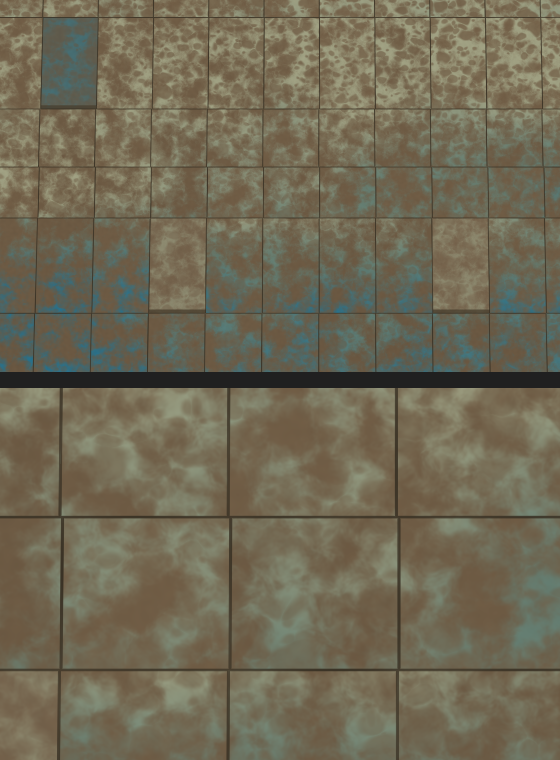
Top, the full canvas; bottom, a detail of the centre.
Give the GLSL for this texture, as a WebGL 1 fragment shader.

```glsl
precision highp float;
// Weathered wall of metal panels: six uneven rows of tall plates, narrowing
// slightly upwards, split by thin dark seams. Layered gradient noise lays a
// patina over brown, pale at the top and blue at the foot, pitted with spots.

uniform vec2 u_resolution;

#define BROWN vec3(0.43, 0.355, 0.265)
#define PALE vec3(0.64, 0.65, 0.53)
#define TEAL vec3(0.38, 0.50, 0.46)
#define BLUE vec3(0.13, 0.45, 0.57)
#define SEAM_COLOR vec3(0.22, 0.19, 0.14)
#define ROW_SEAMS vec4(0.158, 0.414, 0.551, 0.707)
#define TOP_SEAM 0.953
#define COLUMN_ORIGIN 0.570
#define PITCH vec2(0.1020, 0.0986)
#define SEAM_HALF_WIDTH 0.0014
#define BLOTCH_FREQ 17.0
#define SPOT_FREQ 27.0

vec2 hash2(vec2 p) {
  vec3 h = fract(p.xyx * vec3(0.1031, 0.1030, 0.0973));
  h += dot(h, h.yzx + 33.33);
  return fract((h.xx + h.yz) * h.zy);
}

float corner(vec2 cell, vec2 offset, vec2 f) {
  return dot(hash2(cell + offset) * 2.0 - 1.0, f - offset);
}

float gradientNoise(vec2 p) {
  vec2 i = floor(p), f = fract(p);
  vec2 u = f * f * f * (f * (f * 6.0 - 15.0) + 10.0);
  return mix(mix(corner(i, vec2(0.0), f), corner(i, vec2(1.0, 0.0), f), u.x),
             mix(corner(i, vec2(0.0, 1.0), f), corner(i, vec2(1.0), f), u.x), u.y);
}

float fbm(vec2 p) {
  float sum = 0.0, amplitude = 0.75;
  for (int i = 0; i < 5; i++) {
    sum += amplitude * gradientNoise(p);
    p = mat2(1.6, 1.2, -1.2, 1.6) * p + 7.3;
    amplitude *= 0.6;
  }
  return sum;
}

// Soft round pits scattered on a jittered grid
float spots(vec2 p) {
  vec2 cell = floor(p);
  float cover = 0.0;
  for (int y = -1; y <= 1; y++) {
    for (int x = -1; x <= 1; x++) {
      vec2 id = cell + vec2(float(x), float(y));
      vec2 rnd = hash2(id + 19.0);
      float radius = mix(0.12, 0.6, rnd.x * rnd.y);
      float d = length((p - id - hash2(id)) * vec2(0.85, 1.1));
      cover = max(cover, 1.0 - smoothstep(radius - 0.1, radius + 0.14, d));
    }
  }
  return cover;
}

float seam(float distance, float halfWidth, float pixel) {
  return 1.0 - smoothstep(halfWidth - 0.6 * pixel, halfWidth + 0.6 * pixel, distance);
}

void main() {
  vec2 uv = gl_FragCoord.xy / u_resolution;
  float aspect = u_resolution.x / u_resolution.y;
  float pixel = 1.0 / u_resolution.y;
  vec2 p = vec2(uv.x * aspect, uv.y);

  // Panel layout
  vec4 above = step(ROW_SEAMS, vec4(uv.y));
  float row = dot(above, vec4(1.0)) + step(TOP_SEAM, uv.y);
  vec4 passed = above * ROW_SEAMS;
  float floorY = max(max(passed.x, passed.y), max(passed.z, passed.w));
  float pitch = mix(PITCH.x, PITCH.y, uv.y);
  float jog = (hash2(vec2(row, 5.0)).x - 0.5) * 0.002;
  float gridX = (uv.x - COLUMN_ORIGIN - jog) / pitch;
  float column = floor(gridX);
  vec2 rnd = hash2(vec2(column + 20.0, row + 3.0));

  // Odd plates: two warm replacements and one dark one
  float lowRow = 1.0 - step(0.5, abs(row - 1.0));
  float warm = lowRow * step(-3.5, column) * (1.0 - step(0.5, mod(column + 3.0, 5.0)));
  float dark = (1.0 - step(0.5, abs(row - 4.0))) * (1.0 - step(0.5, abs(column + 5.0)));
  float odd = max(warm, dark);

  // How blue the patina is
  float left = 1.0 - smoothstep(0.1, 0.38, uv.x);
  float band = exp(-pow((uv.y - 0.52) / 0.12, 2.0));
  float cool = 0.80 - uv.y + 0.25 * gradientNoise(p * 5.0 + 3.0);
  cool += 0.36 * band * smoothstep(0.5, 1.0, uv.x) - 0.3 * band * left * step(1.5, row);
  cool += 0.3 * left * (1.0 - step(1.5, row)) + 0.28 * step(4.5, row);
  cool += 0.25 * lowRow * (0.29 - uv.y) / 0.13;
  cool = clamp(mix(mix(cool, 0.12, warm), 0.8, dark), 0.0, 1.0);
  vec3 tint = mix(PALE, TEAL, smoothstep(0.0, 0.55, cool));
  tint = mix(tint, BLUE, smoothstep(0.5, 1.0, cool));

  // Where the patina lies
  vec2 q = p + rnd * 40.0;
  vec2 warp = vec2(gradientNoise(q * 40.0), gradientNoise(q * 40.0 + 31.0));
  float high = smoothstep(0.5, 0.95, uv.y);
  float cover = 0.07 + 0.24 * high * smoothstep(0.1, 0.8, uv.x);
  cover += 0.09 * (rnd.x - 0.5) - 0.12 * lowRow * left + 0.1 * warm;
  cover += 0.12 * gradientNoise(p * 6.0) + 0.16 * cool * gradientNoise(q * vec2(7.0, 75.0));
  float patina = smoothstep(-0.28, 0.52, fbm(q * BLOTCH_FREQ + warp * 0.12) + cover);
  float pits = max(spots(q * SPOT_FREQ + warp * 0.35), 0.8 * spots(q * SPOT_FREQ * 1.7 + warp * 0.4));
  patina *= 1.0 - pits * mix(0.5, 0.8, high);
  patina *= 1.0 - 0.3 * odd;

  // Plate colour with faint grain
  vec3 body = BROWN * (0.97 + 0.04 * (rnd.y - 0.5) + 0.05 * uv.y);
  body = mix(body, BROWN * vec3(0.87, 1.0, 1.12), dark) + 0.03 * warm;
  vec3 color = mix(body, tint, patina * 0.92);
  color *= 1.0 + 0.04 * gradientNoise(p * 90.0);

  // Shadow under the odd plates, then the seams
  float gap = 1.0 - smoothstep(0.008, 0.008 + 1.5 * pixel, uv.y - floorY);
  color = mix(color, SEAM_COLOR * 1.3, 0.8 * gap * odd);
  float nearX = min(fract(gridX), 1.0 - fract(gridX)) * pitch * aspect;
  vec4 dy = abs(uv.y - ROW_SEAMS);
  float nearY = min(min(min(dy.x, dy.y), min(dy.z, dy.w)), abs(uv.y - TOP_SEAM));
  float wear = 0.82 + 0.35 * gradientNoise(p * 9.0);
  float lines = max(seam(nearX, SEAM_HALF_WIDTH, pixel), seam(nearY, SEAM_HALF_WIDTH * 0.85, pixel));
  gl_FragColor = vec4(mix(color, SEAM_COLOR, lines * wear), 1.0);
}
```
